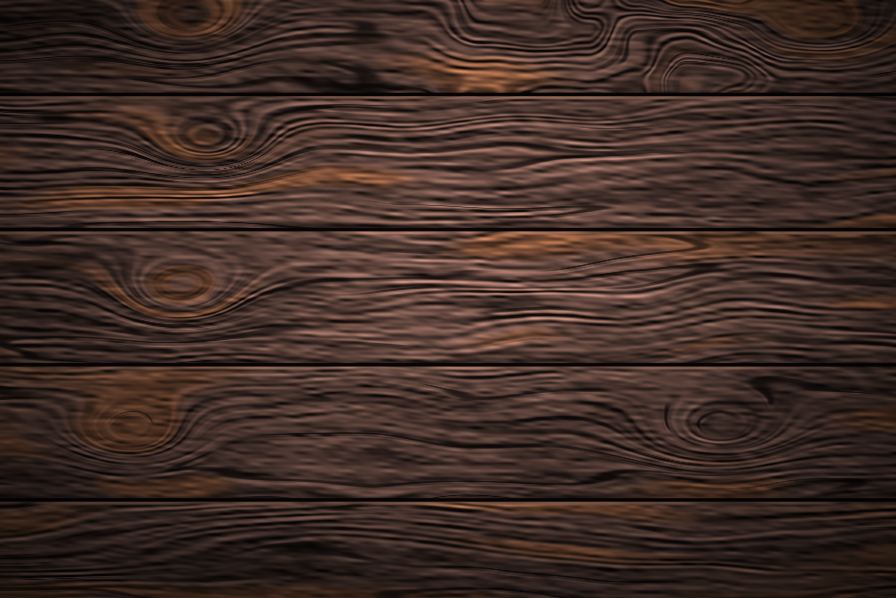
Write a WebGL 1 fragment shader that draws this texture.

```glsl
precision highp float;
// Dark weathered wooden planks laid horizontally, with knots, torn grain and shaded corners.

uniform vec2 u_resolution;

const float PLANK_HEIGHT = 0.226;
const float FIRST_SEAM = 0.164;
const vec3 WOOD_TINT = vec3(1.0, 0.72, 0.635);
const vec3 AMBER_TINT = vec3(1.25, 0.74, 0.42);
const vec3 GAP_COLOR = vec3(0.025, 0.016, 0.014);
const vec3 EDGE_COLOR = vec3(0.66, 0.47, 0.39);

float hash(vec2 p) {
    vec3 h = fract(p.xyx * 0.1031);
    h += dot(h, h.yzx + 33.33);
    return fract((h.x + h.y) * h.z);
}

float noise(vec2 p) {
    vec2 cell = floor(p);
    vec2 f = fract(p);
    f = f * f * (3.0 - 2.0 * f);
    float low = mix(hash(cell), hash(cell + vec2(1.0, 0.0)), f.x);
    float high = mix(hash(cell + vec2(0.0, 1.0)), hash(cell + 1.0), f.x);
    return mix(low, high, f.y);
}

float bump(vec2 q, vec2 centre, vec2 size) {
    vec2 d = (q - centre) / size;
    return exp(-dot(d, d));
}

// Both knots of a plank; every third plank has one on the right
float knots(vec2 q, float id) {
    vec2 left = vec2(0.2 + 0.17 * hash(vec2(id, 4.0)), 0.42 + 0.2 * hash(vec2(id, 9.0)));
    vec2 right = vec2(1.14 + 0.06 * id, 0.5);
    float hasLeft = step(0.5, id);
    float hasRight = 1.0 - step(0.5, abs(mod(id, 3.0) - 1.0));
    return hasLeft * bump(q, left, vec2(0.1, 0.24))
         + hasRight * bump(q, right, vec2(0.12, 0.26));
}

// Curly figure in the right part of the top plank
float curl(float x, float id) {
    return step(3.5, id) * smoothstep(0.7, 0.8, x) * (1.0 - smoothstep(1.2, 1.4, x));
}

// Growth rings follow the level lines of this field
float ringField(vec2 q, float id) {
    vec2 seed = vec2(id * 17.3, id * 7.1);
    float field = q.y + 0.4 * (noise(q * vec2(1.7, 1.4) + seed) - 0.5);
    field += 0.12 * (noise(q * vec2(6.0, 4.0) + seed) - 0.5);
    field += 0.75 * curl(q.x, id) * (noise(q * vec2(12.0, 3.5) + seed) - 0.5);
    return field + 0.55 * knots(q, id);
}

// Relief of rings, long fibres and short torn pores
float grainHeight(vec2 q, float id) {
    float field = ringField(q, id);
    vec2 seed = vec2(id * 31.7, id * 53.9);
    float wobble = noise(vec2(q.x * 3.0, field * 9.0) + seed);
    float rings = 0.5 + 0.5 * sin(6.2832 * (field * 12.0 + 1.2 * wobble));
    float visible = 0.25 + 0.75 * smoothstep(0.3, 0.7, noise(q * vec2(2.2, 2.6) + seed));
    float fibres = noise(vec2(q.x * 8.0, field * 36.0) + seed);
    float pores = noise(vec2(q.x * 42.0 + q.y * 9.0, q.y * 38.0) + seed);
    return 0.3 * rings * visible + 0.45 * fibres + 0.35 * pores;
}

// Long thin splits that run along the grain
float cracks(vec2 q, float id) {
    float field = ringField(q, id);
    float level = noise(vec2(q.x * 2.6, field * 11.0) + id * 11.7);
    float line = 1.0 - smoothstep(0.015, 0.07, abs(level - 0.5));
    return line * smoothstep(0.4, 0.65, noise(q * vec2(5.0, 6.0) + id * 5.3));
}

vec3 woodColor(vec2 q, float id) {
    float height = grainHeight(q, id);
    float relief = height - grainHeight(q + vec2(0.0, 0.018), id);
    float split = cracks(q, id);
    float lip = cracks(q + vec2(0.0, 0.028), id) * (1.0 - split);
    float field = ringField(q, id);
    float streak = noise(vec2(q.x * 2.2, field * 7.0) + id * 3.9) - 0.5;

    float tone = 0.31 + 0.36 * (height - 0.53) + 0.38 * relief + 0.1 * streak;
    tone += 0.09 * lip;
    tone *= 1.0 - 0.6 * split;

    // Amber heartwood shows around knots and in worn patches
    float patches = noise(vec2(q.x * 3.2, field * 6.0) + id * 23.1);
    float amber = smoothstep(0.62, 0.85, patches + 0.25 * knots(q, id));
    tone += 0.06 * amber;
    return max(tone, 0.05) * mix(WOOD_TINT, AMBER_TINT, 0.6 * amber);
}

// Dark gap between planks, with a worn bright rim on the plank below it
vec3 addSeam(vec3 color, float x, float v, float id, float pixel) {
    float above = v * PLANK_HEIGHT;
    float below = (1.0 - v) * PLANK_HEIGHT;
    float wear = smoothstep(0.25, 0.7, noise(vec2(x * 9.0, id * 13.0)));
    float rim = 1.0 - smoothstep(0.001, 0.003 + pixel, abs(below - 0.005));
    color *= 1.0 - 0.45 * exp(-above / 0.006);
    color = mix(color, EDGE_COLOR, rim * (0.2 + 0.55 * wear));
    float gap = 1.0 - smoothstep(0.0025 - 0.5 * pixel, 0.0025 + pixel, min(above, below));
    return mix(color, GAP_COLOR, gap);
}

void main() {
    vec2 p = gl_FragCoord.xy / u_resolution.y;
    float row = (p.y - FIRST_SEAM) / PLANK_HEIGHT + 1.0;
    float id = floor(row);
    vec2 q = vec2(p.x, fract(row));

    vec3 color = woodColor(q, id) * (0.93 + 0.14 * hash(vec2(id, 2.0)));
    color = addSeam(color, q.x, q.y, id, 1.0 / u_resolution.y);

    // Light falls off toward the corners
    vec2 fromCentre = gl_FragCoord.xy / u_resolution - vec2(0.5, 0.57);
    color *= 1.2 * exp(-2.7 * dot(fromCentre, fromCentre));
    gl_FragColor = vec4(color, 1.0);
}
```
